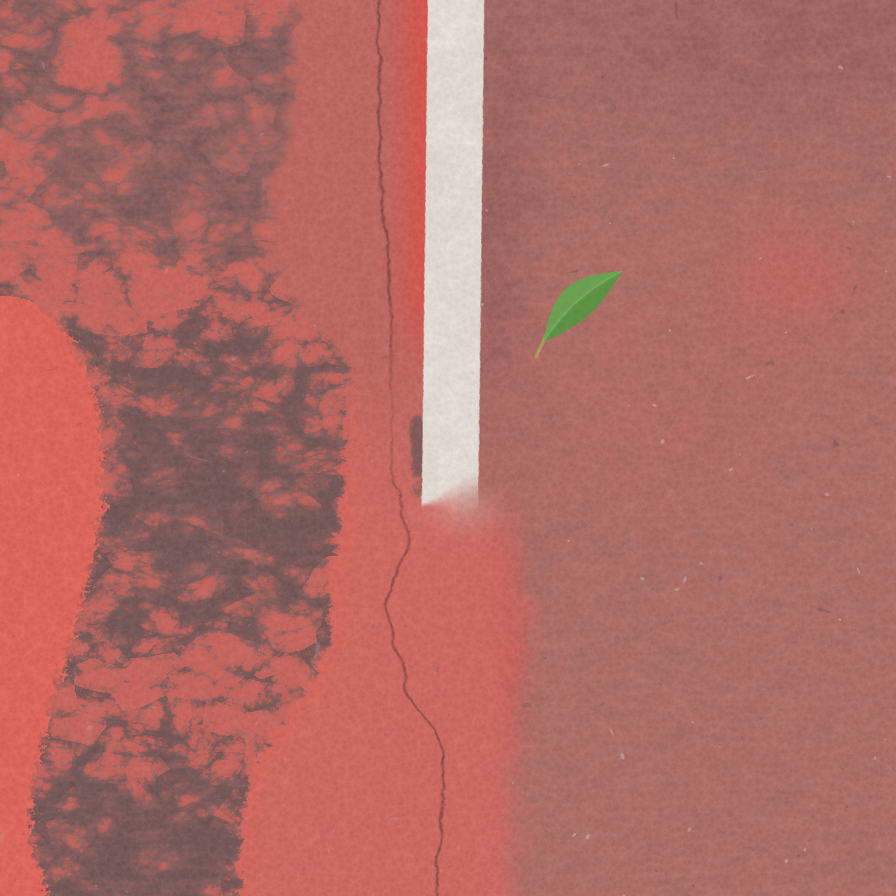
Write a WebGL 2 fragment shader that draws this texture.

```glsl
#version 300 es
precision highp float;
// Weathered red court: painted line, cracked strip, worn paint and a leaf.
// Regions are edge curves in canvas units, roughened by layered cellular noise.

#define PATCH_SCALE 27.0
#define SPECK_SCALE 40.0
#define GRAIN 0.11
#define RAGGED 0.04
#define CRACK_WIDTH 0.001
#define LINE_END 0.437

uniform vec2 u_resolution;
out vec4 outColor;

const vec3 BRIGHT_RED = vec3(0.86, 0.40, 0.36);
const vec3 STRIP_RED = vec3(0.80, 0.415, 0.385);
const vec3 DULL_RED = vec3(0.74, 0.41, 0.38);
const vec3 COURT = vec3(0.675, 0.435, 0.41);
const vec3 COURT_DARK = vec3(0.58, 0.375, 0.37);
const vec3 WORN_DARK = vec3(0.46, 0.345, 0.345);
const vec3 WORN_LIGHT = vec3(0.61, 0.40, 0.39);
const vec3 WHITE = vec3(0.88, 0.85, 0.82);
const vec3 LEAF = vec3(0.39, 0.60, 0.29);

float ramp(float a, float b, float x) {
  float t = clamp((x - a) / (b - a), 0.0, 1.0);
  return t * t * (3.0 - 2.0 * t);
}
float blob(vec2 p, float x, float y, float w, float h) {
  vec2 q = (p - vec2(x, y)) / vec2(w, h);
  return exp(-dot(q, q));
}
vec2 hash2(vec2 p) {
  vec3 q = fract(p.xyx * vec3(0.1031, 0.103, 0.0973));
  q += dot(q, q.yzx + 33.33);
  return fract((q.xx + q.yz) * q.zy);
}
// Distance to the nearest scattered point, and its random value
vec2 cells(vec2 p) {
  vec2 best = vec2(2.0, 0.0);
  for (int k = 0; k < 9; k++) {
    vec2 c = floor(p) + vec2(k % 3 - 1, k / 3 - 1);
    float d = length(c + hash2(c) - p);
    if (d < best.x) best = vec2(d, hash2(c + 57.0).x);
  }
  return best;
}
float layeredCells(vec2 p) {
  float sum = -0.47, amp = 0.5;
  for (int i = 0; i < 4; i++) {
    vec2 c = cells(p);
    sum += amp * mix(c.x, c.y, 0.35);
    p = mat2(1.6, 1.2, -1.2, 1.6) * p + 11.3;
    amp *= 0.55;
  }
  return sum;
}
// Edge curves: x as a function of height
float wornEdge(float y) {
  return 0.267 + 0.10 * ramp(0.09, 0.3, y) + 0.02 * ramp(0.3, 0.55, y)
    - 0.08 * ramp(0.58, 0.70, y) + 0.018 * ramp(0.7, 0.95, y);
}
float discEdge(float y) {
  float h = (y - 0.48) / 0.19;
  if (h > 0.0) return 0.117 * sqrt(max(0.0, 1.0 - h * h)) - 0.06 * step(1.0, h);
  return 0.117 - 0.085 * ramp(0.48, 0.06, y) + 0.02 * ramp(0.08, 0.0, y);
}
float crackPath(float y) {
  return 0.424 + 0.013 * ramp(0.85, 0.63, y) + 0.017 * ramp(0.48, 0.41, y)
    - 0.024 * ramp(0.40, 0.32, y) + 0.02 * ramp(0.33, 0.24, y)
    + 0.045 * ramp(0.24, 0.16, y) - 0.007 * ramp(0.15, 0.0, y) + 0.001 * sin(y * 130.0);
}

void main() {
  vec2 p = gl_FragCoord.xy / u_resolution;
  float px = 1.0 / u_resolution.y;
  vec2 warp = 0.005 * sin(p.yx * vec2(61.0, 47.0) + 2.0 * sin(p * 33.0));
  float patches = layeredCells((p + warp) * vec2(0.8, 1.25) * PATCH_SCALE);
  float fine = layeredCells(p * 150.0);
  float streak = cells(p * vec2(24.0, 130.0)).x - 0.5;

  // Right-hand court
  float shade = 0.6 * blob(p, 0.9, 1.0, 0.38, 0.17) + 0.65 * blob(p, 0.55, 0.72, 0.05, 0.28);
  vec3 col = mix(COURT, COURT_DARK, clamp(shade + patches * 0.8, 0.0, 1.0)) + streak * 0.025;
  float wash = 0.9 * blob(p, 0.885, 0.69, 0.075, 0.065) + 0.3 * blob(p, 0.7, 0.55, 0.2, 0.15);
  col = mix(col, DULL_RED, clamp(wash - patches * 0.6, 0.0, 1.0));

  // Cracked strip, fading into the court below the line
  vec3 strip = mix(STRIP_RED, DULL_RED, ramp(0.4, 0.6, p.y));
  strip = mix(strip, vec3(0.82, 0.34, 0.31), ramp(0.425, 0.475, p.x) * ramp(0.55, 0.7, p.y));
  strip = mix(strip, vec3(0.79, 0.37, 0.34), 0.7 * blob(p, 0.58, 0.28, 0.025, 0.14));
  float stripEnd = p.x - 0.572 - 0.015 * blob(p, 0.58, 0.28, 1.0, 0.1) + patches * 0.03;
  float stripMask = ramp(0.03, -0.03, stripEnd) * (1.0 - step(0.51, p.x) * ramp(0.38, 0.48, p.y));
  col = mix(col, strip, stripMask);

  // Worn paint with a brighter rim
  float worn = wornEdge(p.y) - p.x + (patches + fine * 0.5) * RAGGED;
  float dark = 0.28 * blob(p, 0.22, 0.85, 0.2, 0.14) + 0.28 * blob(p, 0.25, 0.44, 0.15, 0.15)
    + 0.35 * blob(p, 0.15, 0.05, 0.12, 0.08) - 0.4 * blob(p, 0.1, 0.93, 0.03, 0.05)
    - 0.3 * blob(p, 0.26, 1.0, 0.06, 0.05) - 0.2 * blob(p, 0.15, 0.68, 0.25, 0.05)
    - 0.15 * blob(p, 0.23, 0.22, 0.15, 0.08);
  float bare = ramp(-0.16, 0.16, dark + patches * 1.3 + fine * 0.6);
  float fade = clamp(0.25 + 0.45 * ramp(0.60, 0.74, p.y) - patches * 2.0 + streak * 0.4, 0.0, 1.0);
  vec3 wornCol = mix(vec3(0.78, 0.405, 0.375), mix(WORN_DARK, WORN_LIGHT, fade), bare);
  col = mix(col, BRIGHT_RED, 0.5 * exp(-abs(worn + 0.008) * 90.0) * ramp(0.62, 0.5, p.y));
  float feather = mix(0.004, 0.014, ramp(0.55, 0.68, p.y));
  col = mix(col, wornCol, ramp(-feather, feather, worn));

  // Fresh paint disc
  float disc = discEdge(p.y) - p.x + (patches + fine) * 0.03;
  col = mix(col, BRIGHT_RED, ramp(-0.003, 0.004, disc));

  // Crack, and the dark chip beside the line
  float crack = abs(p.x - crackPath(p.y) - patches * 0.012) - CRACK_WIDTH * (0.7 + 2.0 * fine);
  float depth = clamp(0.6 + fine - 0.4 * blob(p, 0.44, 0.53, 0.1, 0.09), 0.0, 1.0);
  col = mix(col, vec3(0.42, 0.22, 0.22), depth * ramp(0.0015 + px, -px, crack));
  float chip = blob(p, 0.467, 0.495, 0.013, 0.06) + patches + fine * 0.5;
  col = mix(col, WORN_DARK, 0.8 * ramp(0.4, 0.7, chip) * step(abs(p.x - 0.465), 0.02));

  // White line, soft at its lower end
  float lineX = abs(p.x - 0.497 - 0.012 * p.y) - 0.0315 + fine * 0.003;
  float soft = mix(0.004, 0.028, ramp(0.475, 0.525, p.x));
  float line = ramp(px, -px, lineX) * ramp(-soft, soft, p.y - LINE_END - 0.25 * (p.x - 0.475));
  col = mix(col, vec3(0.86, 0.68, 0.65), 0.4 * blob(p, 0.515, 0.432, 0.035, 0.022));
  col = mix(col, WHITE + patches * 0.08, line);

  // Pale and dark specks
  vec2 speck = cells(p * SPECK_SCALE + 3.0 * warp.yx * SPECK_SCALE);
  float size = 0.12 * fract(speck.y * 37.0);
  float dots = step(0.86, speck.y) * ramp(size + 0.05, size - 0.03, speck.x + fine * 0.1);
  vec3 speckCol = mix(WORN_DARK, WHITE, 0.8 * step(0.93, speck.y));
  col = mix(col, speckCol, 0.5 * dots * (1.0 - line) * (1.0 - 0.6 * stripMask));

  // Leaf: tapered body on a slanted axis, midrib and stalk
  vec2 q = mat2(0.744, -0.668, 0.668, 0.744) * (p - vec2(0.606, 0.618));
  float arch = sin(3.1416 * clamp(q.x / 0.119, 0.0, 1.0));
  float across = q.y - 0.008 * arch;
  float body = ramp(px, -px, abs(across) - 0.0195 * arch) * step(0.01, arch);
  float stalk = ramp(0.003, 0.001, length(vec2(max(abs(q.x + 0.005) - 0.011, 0.0), q.y - 0.4 * q.x)));
  col = mix(col, vec3(0.67, 0.62, 0.36), stalk);
  col = mix(col, LEAF + 0.03 * sign(across) + 0.07 * exp(-abs(across) * 900.0), body);

  outColor = vec4(clamp(col + fine * GRAIN * (1.0 - 0.6 * body), 0.0, 1.0), 1.0);
}
```
